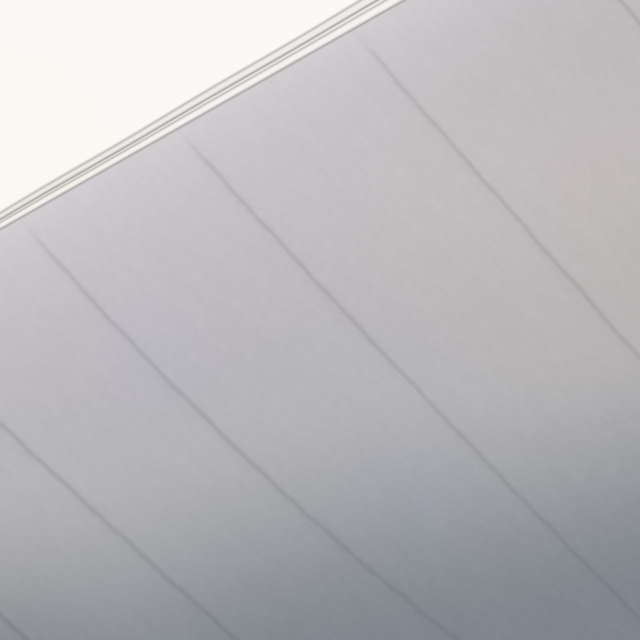
This texture is drawn by a three.js fragment shader. Its source:

```glsl
varying vec2 vUv;

#define DEEP vec3(0.500, 0.525, 0.552)
#define MIDDLE vec3(0.712, 0.709, 0.720)
#define PALE vec3(0.764, 0.750, 0.763)
#define PAPER vec3(0.985, 0.976, 0.966)
#define RIM_START 0.642
#define RIM_SLOPE 0.567
#define SEAM_WIDTH 0.0040
#define SEAM_DEPTH 0.054
#define GRAIN 0.017

vec2 hash2(vec2 p) {
  vec2 q = vec2(dot(p, vec2(127.1, 311.7)), dot(p, vec2(269.5, 183.3)));
  return fract(sin(q) * 43758.5);
}

// Distance to the nearest scattered cell point
float cellular(vec2 p) {
  vec2 cell = floor(p), f = fract(p);
  float nearest = 2.0;
  for (int y = -1; y <= 1; y++) {
    for (int x = -1; x <= 1; x++) {
      vec2 o = vec2(float(x), float(y));
      nearest = min(nearest, length(o + hash2(cell + o) - f));
    }
  }
  return nearest;
}

float stroke(float d, float width) {
  return exp(-d * d / (width * width));
}

float blob(vec2 p, vec2 center, float radius) {
  vec2 q = (p - center) / radius;
  return exp(-dot(q, q));
}

// Fan of slightly bowed seams, each rooted on the rim
float seams(vec2 p) {
  float sum = 0.0;
  for (int i = -2; i <= 3; i++) {
    float k = float(i);
    float rootX = 0.030 + k * (0.236 + k * (0.0083 + 0.0018 * k));
    float rootY = RIM_START + RIM_SLOPE * rootX;
    float bend = 0.28 * exp(-1.4 * k * k);
    float slope = 1.0 + 0.07 * k + 0.55 * bend;
    float t = p.x - rootX;
    float wobble = 0.0008 * sin(t * 61.0 + k) + 0.0007 * sin(t * 143.0 + 2.0 * k);
    float d = (p.y - rootY + t * (slope - bend * t) + wobble) * 0.69;
    float fade = smoothstep(-0.01, 0.06, t) * mix(1.0, 0.5, smoothstep(0.3, 0.65, t));
    float relief = stroke(d, SEAM_WIDTH) + 0.15 * stroke(d + 0.005, 0.010);
    sum += fade * relief;
  }
  return sum;
}

// Mottled grain, stretched along the seams
float grain(vec2 p) {
  vec2 q = vec2(p.x + p.y, p.y - p.x) * 0.707;
  float fine = cellular(q * vec2(110.0, 70.0)) - 0.5;
  float streak = cellular(q * vec2(60.0, 20.0) + 7.0) - 0.5;
  float waves = sin(q.x * 83.0 + 2.0 * sin(q.y * 9.0)) * sin(q.x * 37.0 + q.y * 6.0);
  return 0.75 * fine + 0.45 * streak + 0.12 * waves;
}

vec3 surface(vec2 p, float rim) {
  float h = p.y - 0.25 * p.x + 0.012 * sin(p.x * 8.0 + 1.0);
  vec3 col = mix(DEEP, MIDDLE, smoothstep(-0.20, 0.26, h));
  col = mix(col, PALE, smoothstep(0.2, 0.6, h));
  col += 0.062 * exp(min(rim, 0.0) / 0.08);

  // Soft tints and corner shade
  col += vec3(0.012, 0.0, -0.012) * blob(p, vec2(0.97, 0.62), 0.28);
  col += vec3(-0.004, -0.006, 0.010) * blob(p, vec2(0.24, 0.46), 0.16);
  col += vec3(-0.006, -0.002, 0.010) * blob(p, vec2(0.65, 0.23), 0.09);
  col -= 0.04 * blob(p, vec2(0.0, 0.0), 0.15);
  col -= 0.022 * blob(p, vec2(1.0, 1.0), 0.28);

  col += GRAIN * grain(p);
  return col - SEAM_DEPTH * seams(p);
}

// Bright layered border above the surface
vec3 border(vec2 p, float rim) {
  float width = mix(0.022, 0.033, p.x / 0.57) + 0.0006 * sin(p.x * 24.0);
  float inside = 1.0 - smoothstep(width - 0.002, width + 0.002, rim);
  vec3 col = PAPER - vec3(0.0, 0.004, 0.010) * blob(p, vec2(0.0, 0.75), 0.3);
  col -= 0.05 * inside;
  col -= 0.18 * stroke(rim - width, 0.0024);
  col -= 0.24 * stroke(rim - 0.60 * width, 0.0021);
  col -= 0.16 * stroke(rim - 0.40 * width, 0.0018);
  return col + 0.03 * stroke(rim - 0.2 * width, 0.003);
}

void main() {
  vec2 p = vUv;
  float rim = (p.y - RIM_START - RIM_SLOPE * p.x) / length(vec2(1.0, RIM_SLOPE));
  vec3 col = mix(surface(p, rim), border(p, rim), smoothstep(-0.002, 0.002, rim));
  col -= 0.17 * stroke(rim, 0.0022);
  gl_FragColor = vec4(clamp(col, 0.0, 1.0), 1.0);
}
```
